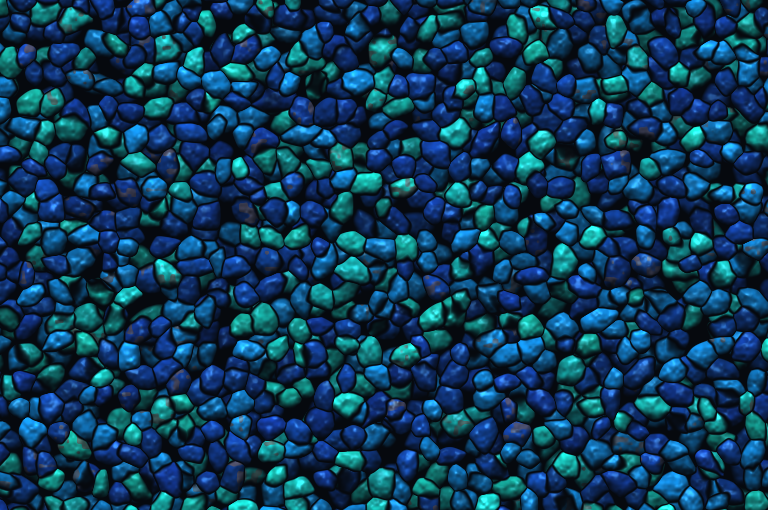
This texture is drawn by a WebGL 1 fragment shader. Its source:

```glsl
precision highp float;
// Dense bed of painted aquarium gravel in navy, blue and teal.
// Two jittered grids of rounded polygons compete by height; the winner is lit
// from above, and a small lead over the runner-up becomes a dark crevice.

#define ROWS 19.0          // grid rows over the canvas height
#define JITTER 0.72        // scatter of the stone centres
#define STONE_SIZE 0.56    // mean radius in grid cells
#define CREVICE 0.42       // width of the dark seams
#define ROUNDNESS 1.25     // slope of the stone flanks
#define ROUGHNESS 0.55     // strength of the surface grain
#define GLOSS 0.42         // strength of the highlights
#define NAVY_SHARE 0.42
#define BLUE_SHARE 0.71    // upper bound of the blue range

uniform vec2 u_resolution;

const vec3 NAVY = vec3(0.05, 0.17, 0.50);
const vec3 BLUE = vec3(0.05, 0.44, 0.71);
const vec3 TEAL = vec3(0.07, 0.68, 0.59);
const vec3 RUST = vec3(0.34, 0.27, 0.25);
const vec3 SHADOW = vec3(0.022, 0.035, 0.055);
const vec3 SHEEN = vec3(0.45, 0.80, 0.95);

float hash(vec2 p) {
  return fract(sin(dot(p, vec2(127.1, 311.7))) * 43758.5453);
}

float noise(vec2 p) {
  vec2 i = floor(p), f = fract(p);
  f = f * f * (3.0 - 2.0 * f);
  return mix(mix(hash(i), hash(i + vec2(1.0, 0.0)), f.x),
             mix(hash(i + vec2(0.0, 1.0)), hash(i + 1.0), f.x), f.y);
}

float grain(vec2 p) {
  return noise(p * 3.2) + 0.5 * noise(p * 7.5);
}

// Rounded polygon: xy = outward gradient, z = distance (1 at the rim)
vec3 pebble(vec2 p, vec2 id) {
  float turn = 6.2832 * hash(id + 3.1);
  float stretch = mix(1.0, 1.32, hash(id + 5.7));
  float size = STONE_SIZE * mix(0.8, 1.16, hash(id + 8.3));
  vec2 axes = size * vec2(stretch, 1.0 / stretch);
  float c = cos(turn), s = sin(turn);
  vec2 local = vec2(c * p.x + s * p.y, c * p.y - s * p.x) / axes;

  float total = 0.0;
  vec2 slope = vec2(0.0);
  for (int k = 0; k < 7; k++) {
    float side = float(k);
    float angle = 6.2832 * (side + 0.75 * hash(id + side * 1.37)) / 7.0;
    vec2 facet = vec2(cos(angle), sin(angle)) / mix(0.84, 1.12, hash(id - side * 2.11));
    float t = max(dot(local, facet), 0.0);
    float t2 = t * t;
    float t7 = t2 * t2 * t2 * t;
    total += t7 * t;
    slope += facet * t7;
  }
  float d = pow(total + 1e-9, 0.125);
  slope *= size / (axes * pow(d, 7.0));
  return vec3(c * slope.x - s * slope.y, s * slope.x + c * slope.y, d);
}

vec3 paint(vec2 id) {
  float pick = hash(id + 17.9);
  vec3 color = pick < NAVY_SHARE ? NAVY : (pick < BLUE_SHARE ? BLUE : TEAL);
  color = mix(color, BLUE, 0.22 * hash(id + 23.3));
  return color * mix(0.78, 1.2, hash(id + 29.1));
}

void main() {
  vec2 uv = gl_FragCoord.xy / u_resolution.y;
  float top = 0.0, second = 0.0, rise = 0.0;
  vec3 shape = vec3(0.0);
  vec2 stone = vec2(0.0), offset = vec2(0.0);

  // Find the highest stone and the runner-up
  for (int layer = 0; layer < 2; layer++) {
    float upper = float(layer);
    vec2 q = uv * ROWS + 0.5 * upper;
    for (int j = -1; j <= 1; j++) {
      for (int i = -1; i <= 1; i++) {
        vec2 cell = floor(q) + vec2(float(i), float(j));
        vec2 id = cell + upper * vec2(57.3, 91.7);
        vec2 centre = cell + 0.5 + JITTER * (vec2(hash(id), hash(id + 41.3)) - 0.5);
        vec3 s = pebble(q - centre, id);
        float base = mix(0.35, 0.85, hash(id + 11.9)) + 0.45 * upper;
        float h = base * (1.0 - pow(min(s.z, 1.0), 4.0));
        if (h > top) {
          second = top;
          top = h;
          rise = base;
          shape = s;
          stone = id;
          offset = q - centre;
        } else {
          second = max(second, h);
        }
      }
    }
  }

  // Surface normal from the dome and its rough grain
  vec2 g = offset + 7.0 * vec2(hash(stone + 2.3), hash(stone + 6.1));
  vec2 e = vec2(0.06, 0.0);
  vec2 bump = vec2(grain(g + e.xy) - grain(g - e.xy), grain(g + e.yx) - grain(g - e.yx));
  vec2 tilt = ROUNDNESS * shape.xy * pow(shape.z, 2.0) - ROUGHNESS * bump;
  vec3 normal = normalize(vec3(tilt, 1.0));

  // Light, crevices and paint flaws
  vec3 light = normalize(vec3(-0.12, 0.62, 0.78));
  float diffuse = pow(max(dot(normal, light), 0.0), 1.4);
  float glint = pow(max(dot(normal, normalize(light + vec3(0.0, 0.0, 1.0))), 0.0), 22.0);
  float open = smoothstep(0.0, CREVICE, top - second) * mix(0.55, 1.0, smoothstep(0.35, 1.1, rise));
  float worn = step(0.88, hash(stone + 31.7)) * smoothstep(0.62, 0.8, noise(g * 5.0));
  vec3 color = mix(paint(stone), RUST, 0.7 * worn);
  color *= 1.22 * diffuse * mix(0.8, 1.15, noise(g * 6.0));
  color += SHEEN * GLOSS * glint * smoothstep(0.35, 0.85, noise(g * 5.0 + 9.0));
  gl_FragColor = vec4(SHADOW + color * open, 1.0);
}
```
